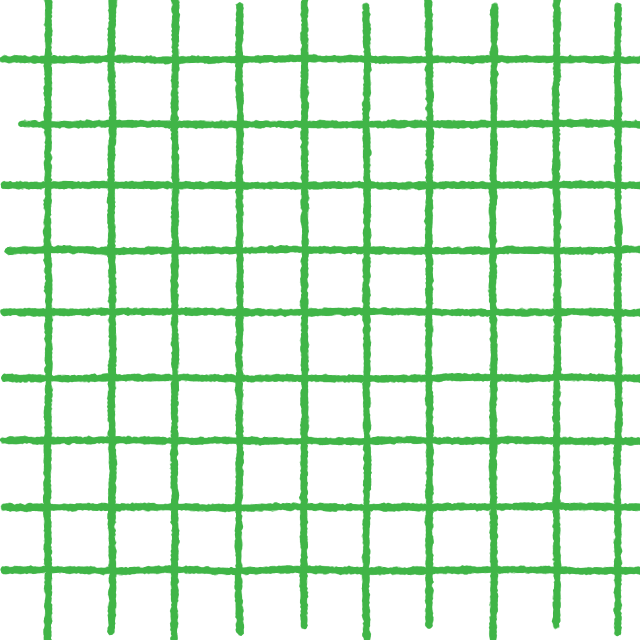
Reproduce this pattern procedurally as a WebGL 2 fragment shader.

```glsl
#version 300 es
precision highp float;
// Draws a hand-inked green grid with rough edges and uneven line ends on white.

uniform vec2 u_resolution;
out vec4 fragColor;

const vec3 PAPER = vec3(1.0);
const vec3 INK = vec3(0.25, 0.71, 0.28);
const int COLUMNS = 10;
const int ROWS = 9;
const float HALF_WIDTH = 0.0057;
const float EDGE_SOFTNESS = 0.0012;
const float OFF_CANVAS = 0.03;
const float PI = 3.14159265;

float hash(vec2 p) {
  vec3 q = fract(p.xyx * vec3(0.1031, 0.1030, 0.0973));
  q += dot(q, q.yzx + 33.33);
  return fract((q.x + q.y) * q.z);
}

float valueNoise(vec2 p) {
  vec2 cell = floor(p);
  vec2 t = fract(p);
  t = t * t * (3.0 - 2.0 * t);
  float low = mix(hash(cell), hash(cell + vec2(1.0, 0.0)), t.x);
  float high = mix(hash(cell + vec2(0.0, 1.0)), hash(cell + 1.0), t.x);
  return mix(low, high, t.y);
}

// Uneven spacing: a steady step, a slow bow and a small alternation.
float columnPosition(float i) {
  return 0.0737 + 0.0993 * i + 0.003 * sin(PI * i / 8.5)
       + 0.0015 * cos(1.75 * (i - 4.0));
}

float rowPosition(float j) {
  return 0.1075 + 0.0998 * j + 0.0042 * sin(PI * j / 8.0)
       + 0.0013 * cos(PI * j);
}

// Stroke ends: some stop just inside the canvas, others run off it.
vec2 columnEnds(float i) {
  bool odd = mod(i, 2.0) > 0.5;
  float evenStart = mix(-OFF_CANVAS, 0.023, step(4.0, i));
  float oddStart = mix(-OFF_CANVAS, 0.013, step(2.0, abs(i - 6.0)));
  float top = odd && i > 2.0 ? 0.99 : 1.0 + OFF_CANVAS;
  return vec2(odd ? oddStart : evenStart, top);
}

vec2 rowEnds(float j) {
  float odd = mod(j, 2.0);
  float start = 0.006 + odd * 0.028 * pow(j / 7.0, 4.0);
  return vec2(start, 1.0 + OFF_CANVAS);
}

// Distance to a round-capped centre line that drifts a little along its length.
float strokeDistance(float along, float across, vec2 ends, float seed) {
  float drift = 0.0026 * (valueNoise(vec2(along * 11.0, seed)) - 0.5);
  float beyond = along - clamp(along, ends.x, ends.y);
  return length(vec2(beyond, across - drift));
}

float gridDistance(vec2 p) {
  float nearest = 1.0;
  for (int n = 0; n < COLUMNS; n++) {
    float i = float(n);
    float across = p.x - columnPosition(i);
    nearest = min(nearest, strokeDistance(p.y, across, columnEnds(i), 7.0 + 3.0 * i));
  }
  for (int n = 0; n < ROWS; n++) {
    float j = float(n);
    float across = p.y - rowPosition(j);
    nearest = min(nearest, strokeDistance(p.x, across, rowEnds(j), 61.0 + 3.0 * j));
  }
  return nearest;
}

// Coarse lumps plus fine bristles along the stroke edges.
float edgeRoughness(vec2 p) {
  float lumps = valueNoise(p * 130.0 + 17.0) - 0.5;
  float bristles = valueNoise(p * 310.0 + 43.0) - 0.5;
  return 0.0026 * lumps + 0.0016 * bristles;
}

void main() {
  vec2 uv = gl_FragCoord.xy / u_resolution;
  float pixel = 0.6 / min(u_resolution.x, u_resolution.y);
  float d = gridDistance(uv) - HALF_WIDTH + edgeRoughness(uv);
  float softness = max(EDGE_SOFTNESS, pixel);
  float ink = 1.0 - smoothstep(-softness, softness, d);
  fragColor = vec4(mix(PAPER, INK, ink), 1.0);
}
```
